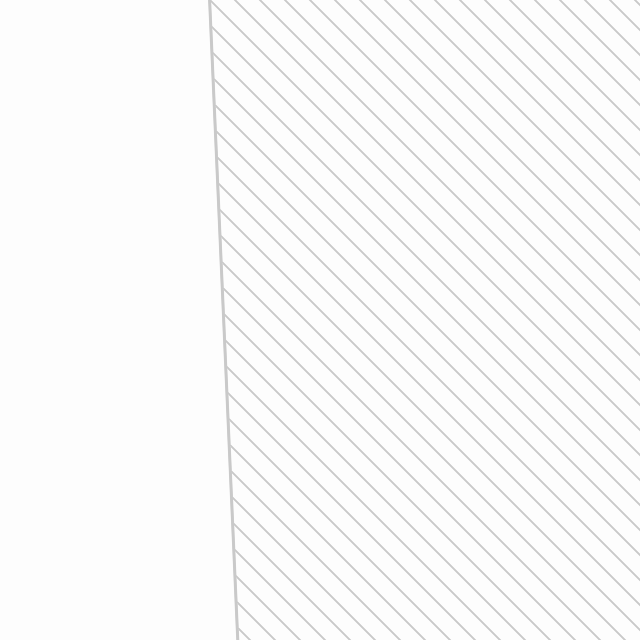
A WebGL 1 fragment shader for this pattern:

```glsl
precision highp float;

uniform vec2 u_resolution;

const vec3 PAPER = vec3(0.994);
const vec3 INK = vec3(0.79);

// Slanted border, in canvas units
const float BORDER_BOTTOM_X = 0.3715;
const float BORDER_TOP_X = 0.3275;
const float BORDER_HALF_WIDTH = 0.0024;

// Diagonal hatching: horizontal period and shift along the top edge
const float HATCH_PERIOD = 0.0390625;
const float HATCH_SHIFT = 0.0156;
const float HATCH_HALF_WIDTH = 0.0015;

const float SOFTNESS = 0.0009;

// Coverage of a stroke at a given distance from its centre line
float stroke(float dist, float halfWidth, float blur) {
    return 1.0 - smoothstep(halfWidth - blur, halfWidth + blur, abs(dist));
}

// Signed distance to the border, positive on its right
float borderDistance(vec2 p) {
    float slope = BORDER_TOP_X - BORDER_BOTTOM_X;
    return (p.x - BORDER_BOTTOM_X - slope * p.y) / sqrt(1.0 + slope * slope);
}

// Distance to the nearest falling 45 degree line
float hatchDistance(vec2 p) {
    float phase = (p.x + p.y - 1.0 - HATCH_SHIFT) / HATCH_PERIOD;
    return (fract(phase + 0.5) - 0.5) * HATCH_PERIOD * sqrt(0.5);
}

void main() {
    vec2 p = gl_FragCoord.xy / u_resolution;
    float blur = max(SOFTNESS, 0.6 / min(u_resolution.x, u_resolution.y));

    float side = borderDistance(p);
    float border = stroke(side, BORDER_HALF_WIDTH, blur);
    float hatch = stroke(hatchDistance(p), HATCH_HALF_WIDTH, blur);
    hatch *= smoothstep(-blur, blur, side);

    gl_FragColor = vec4(mix(PAPER, INK, max(border, hatch)), 1.0);
}
```
